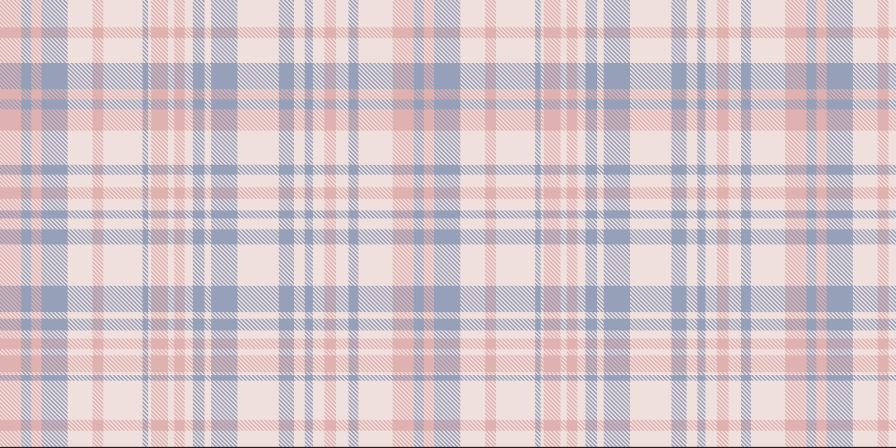
A WebGL 1 fragment shader for this pattern:

```glsl
precision highp float;
// Pastel tartan: one irregular sett of blue and pink bands on cream, used for
// both warp and weft. A fine diagonal twill decides which thread lies on top,
// so crossings of like colours turn solid and all others become hatched.

uniform vec2 u_resolution;

// Lengths are in cloth units; the canvas is CANVAS_HEIGHT units tall.
const float CANVAS_HEIGHT = 384.0;
const float SETT = 336.5;                 // length of one repeat
const float TWILLS_PER_SETT = 96.0;       // diagonal ribs in one repeat
const vec2  SETT_ORIGIN = vec2(0.0, 272.0);
const float HEM_HEIGHT = 1.0;             // thin dark line along the bottom

const vec3 CREAM = vec3(0.937, 0.880, 0.868);
const vec3 BLUE  = vec3(0.590, 0.630, 0.727);
const vec3 PINK  = vec3(0.878, 0.694, 0.694);
const vec3 HEM   = vec3(0.12, 0.11, 0.12);

// Smoothed coverage of a band from start to end, repeating every sett.
float band(float t, float start, float end, float pixel) {
  float centre = 0.5 * (start + end);
  float dist = abs(mod(t - centre + 0.5 * SETT, SETT) - 0.5 * SETT);
  return clamp((0.5 * (end - start) - dist) / pixel + 0.5, 0.0, 1.0);
}

// Thread colour at position t across the bands.
vec3 threadColour(float t, float pixel) {
  float pink = band(t, 0.0, 18.2, pixel)
             + band(t, 26.8, 35.5, pixel)
             + band(t, 79.3, 88.6, pixel)
             + band(t, 129.5, 144.0, pixel)
             + band(t, 149.3, 158.3, pixel)
             + band(t, 278.0, 288.0, pixel);
  float blue = band(t, 18.2, 26.8, pixel)
             + band(t, 35.5, 58.0, pixel)
             + band(t, 122.2, 127.0, pixel)
             + band(t, 165.3, 175.3, pixel)
             + band(t, 181.0, 203.5, pixel)
             + band(t, 239.0, 252.0, pixel)
             + band(t, 261.2, 268.2, pixel)
             + band(t, 298.7, 307.2, pixel);
  return CREAM + pink * (PINK - CREAM) + blue * (BLUE - CREAM);
}

// 1 where the warp is on top, 0 where the weft is; ribs fall to the right.
float twill(vec2 p, float pixel) {
  float ribs = TWILLS_PER_SETT / SETT;
  float edge = 0.25 - abs(fract((p.x + p.y) * ribs) - 0.5);
  return clamp(0.5 + edge / (1.2 * pixel * ribs), 0.0, 1.0);
}

void main() {
  float pixel = CANVAS_HEIGHT / u_resolution.y;
  vec2 cloth = gl_FragCoord.xy * pixel;
  vec2 p = cloth - SETT_ORIGIN;

  // Weave the two thread sets; fade to an even blend if ribs get too fine.
  vec3 warp = threadColour(p.x, pixel);
  vec3 weft = threadColour(p.y, pixel);
  float ribPixels = SETT / (TWILLS_PER_SETT * pixel);
  float over = mix(0.5, twill(p, pixel), smoothstep(1.0, 2.0, ribPixels));
  vec3 colour = mix(weft, warp, over);

  // Hem line
  float hem = clamp((HEM_HEIGHT - cloth.y) / pixel + 0.5, 0.0, 1.0);
  gl_FragColor = vec4(mix(colour, HEM, hem), 1.0);
}
```
